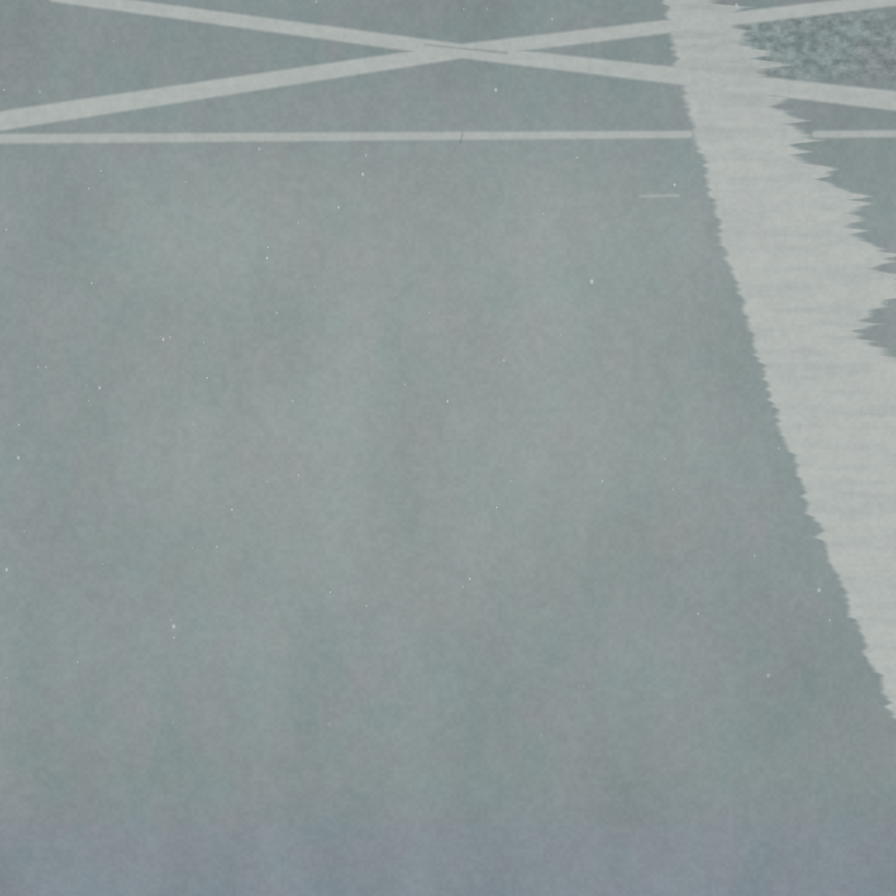
Reproduce this texture procedurally as a three.js fragment shader.

```glsl
varying vec2 vUv;

const vec3 SHADE = vec3(0.5, 0.543, 0.55);
const vec3 ASPHALT = vec3(0.572, 0.61, 0.606);
const vec3 BLUISH = vec3(0.51, 0.55, 0.58);
const vec3 PAINT = vec3(0.7, 0.722, 0.708);
const float SOFT = 0.0025;

float hash(vec2 p) {
  vec3 q = fract(vec3(p.xyx) * 0.1031);
  q += dot(q, q.yzx + 33.33);
  return fract((q.x + q.y) * q.z);
}

float noise(vec2 p) {
  vec2 i = floor(p);
  vec2 f = fract(p);
  f = f * f * (3.0 - 2.0 * f);
  float low = mix(hash(i), hash(i + vec2(1.0, 0.0)), f.x);
  float high = mix(hash(i + vec2(0.0, 1.0)), hash(i + 1.0), f.x);
  return mix(low, high, f.y);
}

float fbm(vec2 p) {
  float sum = 0.0;
  float amp = 0.5;
  for (int i = 0; i < 4; i++) {
    sum += amp * noise(p);
    p = p * 2.03 + 17.3;
    amp *= 0.5;
  }
  return sum;
}

// Coverage of a painted segment with separate half-widths at its ends
float stroke(vec2 p, vec2 a, vec2 b, float startHalf, float endHalf) {
  vec2 ab = b - a;
  float t = clamp(dot(p - a, ab) / dot(ab, ab), 0.0, 1.0);
  float dist = length(p - a - ab * t) - mix(startHalf, endHalf, t);
  return 1.0 - smoothstep(-SOFT, SOFT, dist);
}

// Broad diagonal band with brushed, ragged sides; down is measured from the top
float brushedBand(vec2 p) {
  float down = 1.0 - p.y;
  float brush = noise(vec2(p.x * 9.0, down * 110.0)) - 0.5;
  float fine = noise(vec2(p.x * 20.0, down * 260.0)) - 0.5;
  float left = 0.74 + 0.21 * down + 0.14 * down * down;
  float right = 0.806 + 0.62 * down;
  // A worn notch on the right side
  right -= 0.075 * smoothstep(0.33, 0.36, down) * (1.0 - smoothstep(0.39, 0.44, down));
  left += 0.01 * brush + 0.007 * fine;
  right += 0.045 * brush + 0.03 * fine;
  float inside = smoothstep(left - 0.004, left + 0.005, p.x);
  return inside * (1.0 - smoothstep(right - 0.012, right + 0.008, p.x));
}

// Scattered pale grit, at most one soft grain in each cell
float grit(vec2 p, float cells, float density) {
  vec2 id = floor(p * cells);
  vec2 centre = 0.3 + 0.4 * vec2(hash(id + 3.7), hash(id + 91.2));
  float radius = mix(0.1, 0.26, hash(id + 47.0));
  float dist = length((fract(p * cells) - centre) * vec2(1.0, 0.8));
  float grain = 1.0 - smoothstep(0.0, radius, dist);
  return grain * step(1.0 - density, hash(id + 12.5));
}

vec3 pavement(vec2 p) {
  float light = smoothstep(0.98, 0.72, p.y) * smoothstep(0.0, 0.55, p.y);
  light *= 1.0 - 0.55 * smoothstep(0.15, 0.5, abs(p.x - 0.46));
  vec3 col = mix(SHADE, ASPHALT, 0.28 + 0.72 * light);
  col = mix(col, BLUISH, 0.9 * smoothstep(0.16, 0.0, p.y));
  // Cloudy wear, faint vertical tracks and a warm and cool mottle
  col += 0.05 * (fbm(p * vec2(13.0, 8.0)) - 0.47);
  col += 0.014 * (noise(p * vec2(26.0, 4.0)) - 0.5);
  col += vec3(0.04, -0.006, 0.006) * (fbm(p * vec2(32.0, 25.0) + 40.0) - 0.47);
  return col;
}

void main() {
  vec2 p = vUv;
  vec3 col = pavement(p);

  // Rough ground beyond the band
  float rough = smoothstep(0.8, 0.84, p.x) * smoothstep(0.895, 0.925, p.y);
  rough *= 1.0 - smoothstep(0.975, 0.995, p.y);
  col += rough * (0.22 * (fbm(p * vec2(120.0, 160.0)) - 0.47) + 0.005);

  // Crossing lines, with a slight bend at the junction
  vec2 junction = vec2(0.515, 0.943);
  float lines = stroke(p, vec2(0.06, 1.005), junction, 0.007, 0.008);
  lines = max(lines, stroke(p, junction, vec2(1.02, 0.885), 0.008, 0.011));
  lines = max(lines, stroke(p, vec2(-0.02, 0.862), junction, 0.011, 0.008));
  lines = max(lines, stroke(p, junction, vec2(1.02, 1.003), 0.008, 0.007));

  // Thin horizontal line, interrupted by the band
  float thin = stroke(p, vec2(-0.02, 0.845), vec2(0.77, 0.85), 0.0055, 0.004);
  thin = max(thin, stroke(p, vec2(0.91, 0.85), vec2(1.02, 0.851), 0.004, 0.004));
  float dash = stroke(p, vec2(0.715, 0.781), vec2(0.757, 0.782), 0.001, 0.0015);

  // Paint thins out in brushed streaks and towards the top of the band
  float wear = fbm(vec2(p.x * 18.0, p.y * 130.0)) - 0.47;
  float aged = 0.14 * smoothstep(0.8, 0.93, p.y);
  float cover = brushedBand(p) * (0.95 - aged + 0.45 * wear);
  cover = max(cover, lines * (0.88 + 0.2 * wear));
  cover = max(cover, max(thin * 0.8, dash * 0.65));
  col = mix(col, PAINT, clamp(cover, 0.0, 1.0));

  // Dark seams where the strips overlap
  float seam = stroke(p, vec2(0.475, 0.95), vec2(0.565, 0.941), 0.0005, 0.001);
  seam = max(seam, stroke(p, vec2(0.514, 0.841), vec2(0.516, 0.85), 0.0005, 0.001));
  col -= 0.1 * seam;

  // Grain and grit
  col += 0.022 * (noise(p * 260.0) - 0.5);
  col += 0.018 * (noise(p * 120.0 + 8.0) - 0.5);
  float grains = grit(p, 75.0, 0.008) + 0.6 * grit(p + 0.37, 110.0, 0.008);
  col += 0.17 * grains * (1.0 - cover) * smoothstep(0.1, 0.35, p.y);

  gl_FragColor = vec4(clamp(col, 0.0, 1.0), 1.0);
}
```
